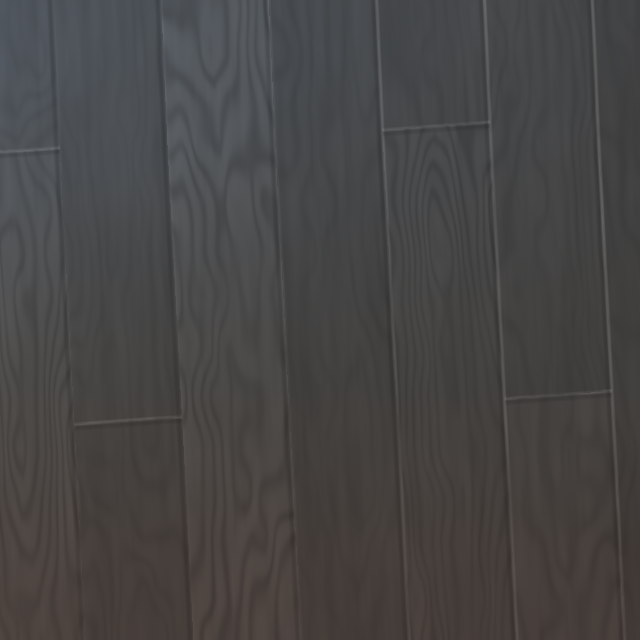
Reproduce this texture procedurally as a Shadertoy shader.

```glsl
// Dark stained wood floor: long, slightly leaning planks with staggered end joints.
// Grain is made of contour lines of stretched noise plus fine fibres; seams catch
// pale light, and a cool sheen fades from the upper left into warm brown below.

#define PLANK_WIDTH 0.1685
#define PLANK_LENGTH 1.72
#define FIRST_SEAM 0.134
#define LEAN 0.052
#define JOINT_STEP 0.42
#define SEAM_WIDTH 0.0022
#define GRAIN_DEPTH 0.17
#define FIBRE_DEPTH 0.10
#define WARM vec3(0.280, 0.247, 0.230)
#define NEUTRAL vec3(0.272, 0.266, 0.258)
#define COOL vec3(0.310, 0.335, 0.363)
#define SEAM_LIGHT vec3(0.125, 0.122, 0.118)

float hash(vec2 p) {
    return fract(sin(dot(p, vec2(127.1, 311.7))) * 43758.5453);
}

float noise(vec2 p) {
    vec2 i = floor(p), f = fract(p);
    f = f * f * (3.0 - 2.0 * f);
    return mix(mix(hash(i), hash(i + vec2(1, 0)), f.x),
               mix(hash(i + vec2(0, 1)), hash(i + vec2(1, 1)), f.x), f.y);
}

float fbm(vec2 p) {
    float sum = 0.0, amp = 0.5;
    for (int i = 0; i < 4; i++) {
        sum += amp * noise(p);
        p = p * 2.03 + 17.3;
        amp *= 0.5;
    }
    return sum;
}

// Soft line of a given half width, never thinner than a pixel.
float line(float dist, float halfWidth) {
    float soft = max(halfWidth, 1.0 / iResolution.y);
    return 1.0 - smoothstep(0.3 * halfWidth, halfWidth + soft, abs(dist));
}

// Growth rings, centred on zero: arches around a wandering heart line.
float rings(float across, float along, float seed) {
    float heart = 0.35 + 0.3 * hash(vec2(seed, 4.0));
    float wander = 0.25 * (noise(vec2(along * 3.0, seed)) - 0.5);
    float field = 3.2 * abs(across - heart + wander);
    field += 5.0 * noise(vec2(across * 1.7 + seed, along * 3.2));
    field += 0.9 * noise(vec2(across * 7.0, along * 13.0 + seed));
    float ring = 0.5 + 0.5 * sin(6.2832 * 1.35 * field);
    return 0.375 - ring * ring;
}

// Fine fibres and short pores along the board, centred on zero.
float fibres(float x, float along, float seed) {
    float broad = noise(vec2(x * 75.0 + seed, along * 4.0));
    float fine = noise(vec2(x * 170.0, along * 14.0 + seed));
    return 0.6 * broad + 0.4 * fine - 0.5;
}

// Room light falling on the floor.
vec3 floorLight(vec2 p) {
    vec3 col = mix(WARM, NEUTRAL, smoothstep(0.0, 0.5, p.y));
    float sheen = smoothstep(0.3, 1.0, p.y) * (1.0 - 0.7 * p.x);
    return mix(col, COOL, sheen) * (1.05 - 0.11 * p.x);
}

void mainImage(out vec4 fragColor, in vec2 fragCoord) {
    vec2 p = fragCoord / iResolution.xy;

    // Plank layout
    float x = p.x + LEAN * p.y - FIRST_SEAM;
    x += 0.002 * (noise(vec2(p.y * 4.0, 8.0)) - 0.5);
    float u = x / PLANK_WIDTH;
    float plank = floor(u), across = fract(u);
    float joint = mod(0.343 - JOINT_STEP * plank, PLANK_LENGTH) + 0.012 * (across - 0.5);
    float upper = step(joint, p.y);
    float seed = 50.0 * hash(vec2(plank, upper) + 3.7);

    // Boards alternate between strongly figured and plain
    float figured = 0.5 + 0.5 * cos(6.2832 * 0.4 * (plank - 1.0));
    figured *= 1.0 - 0.75 * upper;
    float tone = 0.955 + 0.09 * figured + 0.03 * (hash(vec2(seed, 1.0)) - 0.5);

    // Wood surface
    float patchy = smoothstep(0.2, 0.65, fbm(vec2(u * 1.3 + seed, p.y * 4.0)));
    float grain = rings(across, p.y, seed) * mix(0.25, 1.0, figured) * mix(0.45, 1.0, patchy);
    float cloud = fbm(p * vec2(9.0, 5.0) + seed) - 0.47;
    float shade = tone + GRAIN_DEPTH * grain + 0.10 * cloud;
    shade += FIBRE_DEPTH * fibres(x, p.y, seed);
    vec3 col = floorLight(p) * shade;

    // Long seams: a dark groove beside a worn pale edge
    float seam = floor(u + 0.5);
    float dist = (u - seam) * PLANK_WIDTH;
    float worn = 0.45 + 0.75 * noise(vec2(p.y * 9.0, seam * 5.3));
    float glow = (0.2 + 0.8 * smoothstep(1.0, 5.0, seam)) * mix(0.65, 1.1, p.y) * worn;
    col *= 1.0 - 0.13 * line(dist + 2.2 * SEAM_WIDTH, 1.5 * SEAM_WIDTH);
    col += SEAM_LIGHT * glow * line(dist, SEAM_WIDTH);

    // End joints
    float gap = p.y - joint;
    float jointWorn = 0.25 + 0.5 * noise(vec2(u * 6.0, seed));
    col *= 1.0 - 0.10 * line(gap + 2.5 * SEAM_WIDTH, 1.5 * SEAM_WIDTH);
    col += SEAM_LIGHT * jointWorn * line(gap, SEAM_WIDTH);

    fragColor = vec4(clamp(col, 0.0, 1.0), 1.0);
}
```
